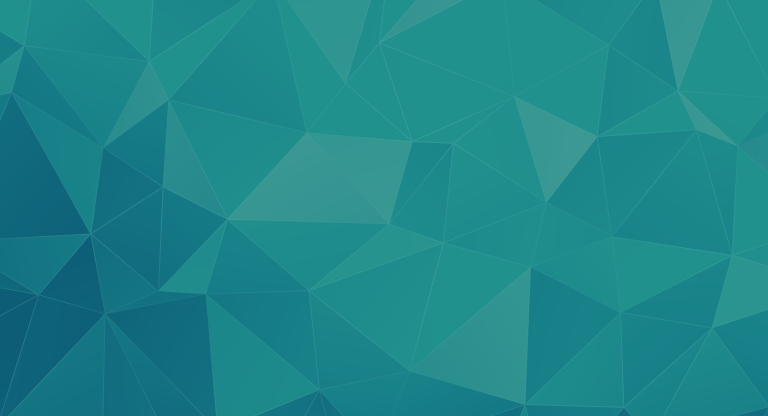
This background is drawn by a Shadertoy shader. Its source:

```glsl
// Low-poly teal background: an irregular triangle mesh with faint bright seams.

const float CELLS = 4.5;          // mesh cells per canvas height
const float JITTER = 0.84;        // vertex scatter, below 1 keeps the mesh valid
const float TILT = 0.32;          // mesh rotation in radians
const float SEAM_WIDTH = 0.0011;  // half width, in canvas heights

const vec3 DEEP = vec3(0.05, 0.365, 0.465);
const vec3 MIDDLE = vec3(0.09, 0.50, 0.535);
const vec3 LIGHT = vec3(0.13, 0.57, 0.555);
const vec3 MIST = vec3(0.25, 0.60, 0.58);
const vec3 SEAM = vec3(0.38, 0.70, 0.69);

vec2 hash2(vec2 p) {
    vec3 q = fract(p.xyx * vec3(0.1031, 0.1030, 0.0973));
    q += dot(q, q.yzx + 33.33);
    return fract((q.xx + q.yz) * q.zy);
}

float cross2(vec2 a, vec2 b) { return a.x * b.y - a.y * b.x; }

vec2 meshVertex(vec2 id) { return id + JITTER * (hash2(id + 71.0) - 0.5); }

// Signed distance to the line a-b, positive on its left
float leftOf(vec2 p, vec2 a, vec2 b) { return cross2(normalize(b - a), p - a); }

// Positive inside a counter-clockwise triangle
float triangleDepth(vec2 p, vec2 a, vec2 b, vec2 c) {
    return min(leftOf(p, a, b), min(leftOf(p, b, c), leftOf(p, c, a)));
}

// True if the segment a-c separates b (right) from d (left)
bool splits(vec2 a, vec2 b, vec2 c, vec2 d) {
    return cross2(c - a, b - a) < 0.0 && cross2(c - a, d - a) > 0.0;
}

// Broad brightness: dark on the left and along the bottom
float broadTone(vec2 uv) {
    vec2 d = (uv - vec2(0.0, 0.35)) * vec2(1.8, 1.0);
    return 0.96 - 0.75 * exp(-5.0 * dot(d, d)) - 0.5 * exp(-5.5 * max(uv.y, 0.0));
}

vec3 palette(float tone) {
    vec3 low = mix(DEEP, MIDDLE, clamp(tone / 0.6, 0.0, 1.0));
    return mix(low, LIGHT, clamp((tone - 0.6) / 0.4, 0.0, 1.0));
}

// Flat facet tone with a gentle inner gradient and occasional pale facets
vec3 facetColour(vec2 uv, vec2 centre, vec2 offset, vec2 seed) {
    vec2 r = hash2(seed);
    vec2 s = hash2(seed + 19.0);
    float angle = 6.2832 * s.x;
    float slope = dot(offset, vec2(cos(angle), sin(angle)));
    float tone = broadTone(mix(centre, uv, 0.3)) + 0.48 * (r.x - 0.5) + 0.12 * slope;
    float pale = smoothstep(0.76, 0.96, r.y) * smoothstep(0.55, 0.9, broadTone(centre));
    return mix(palette(tone), MIST, pale * (0.8 + 0.25 * slope));
}

// Adds one triangle to the colour sum and tracks the nearest seam
void addTriangle(vec2 p, vec2 a, vec2 b, vec2 c, vec2 seed, mat2 turn, float aspect,
                 float pixel, inout vec4 sum, inout float seam) {
    float depth = triangleDepth(p, a, b, c);
    float cover = clamp(0.5 + depth / pixel, 0.0, 1.0);
    if (cover <= 0.0) return;
    vec2 centre = (a + b + c) / 3.0;
    vec2 toUv = vec2(1.0 / aspect, 1.0) / CELLS;
    vec3 colour = facetColour((p * turn) * toUv, (centre * turn) * toUv, p - centre, seed);
    sum += vec4(colour, 1.0) * cover;
    seam = min(seam, abs(depth));
}

void mainImage(out vec4 fragColor, in vec2 fragCoord) {
    float aspect = iResolution.x / iResolution.y;
    float pixel = CELLS / iResolution.y;
    mat2 turn = mat2(cos(TILT), sin(TILT), -sin(TILT), cos(TILT));
    vec2 p = turn * (fragCoord / iResolution.y * CELLS);
    vec2 home = floor(p);

    vec4 sum = vec4(0.0);
    float seam = 1.0;

    // Each quad is cut along its shorter valid diagonal
    for (int y = -1; y <= 1; y++) {
        for (int x = -1; x <= 1; x++) {
            vec2 id = home + vec2(x, y);
            vec2 a = meshVertex(id);
            vec2 b = meshVertex(id + vec2(1.0, 0.0));
            vec2 c = meshVertex(id + vec2(1.0, 1.0));
            vec2 d = meshVertex(id + vec2(0.0, 1.0));
            bool cutAC = splits(a, b, c, d)
                && (!splits(b, c, d, a) || distance(a, c) < distance(b, d));
            vec2 firstEnd = cutAC ? c : d;
            vec2 secondStart = cutAC ? a : b;
            addTriangle(p, a, b, firstEnd, id + 140.0, turn, aspect, pixel, sum, seam);
            addTriangle(p, secondStart, c, d, id + 260.5, turn, aspect, pixel, sum, seam);
        }
    }

    // Seams fade in and out along layered sines
    vec3 colour = sum.rgb / max(sum.a, 0.001);
    float fade = 0.22 + 0.08 * sin(p.x * 2.3 + 1.7 * sin(p.y * 1.4)) + 0.05 * sin(p.y * 3.1);
    float line = clamp(0.5 + (SEAM_WIDTH * CELLS - seam) / pixel, 0.0, 1.0);
    fragColor = vec4(mix(colour, SEAM, line * fade), 1.0);
}
```
